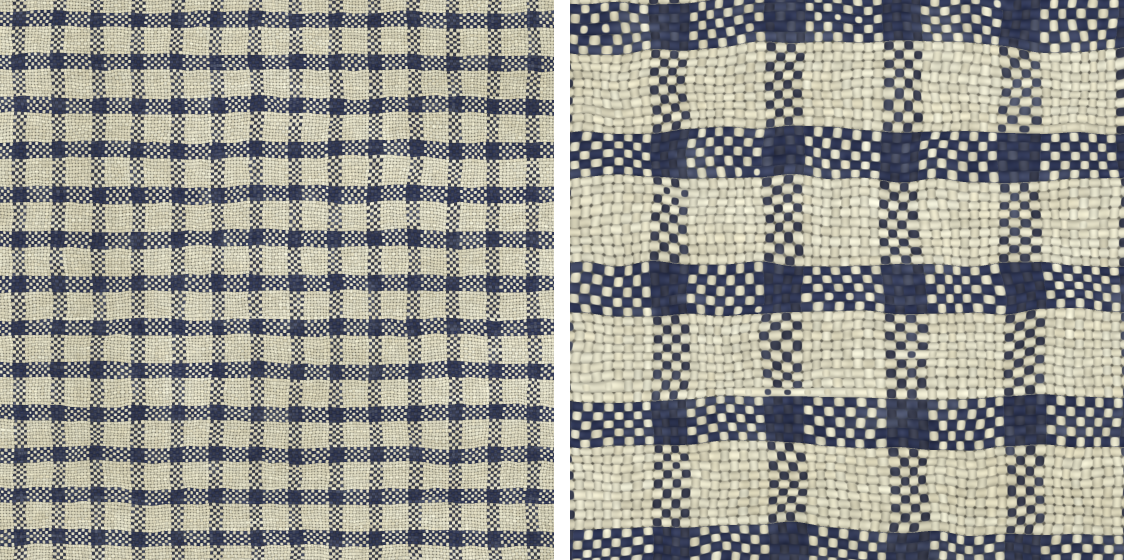
Left: the whole. Right: its middle third, enlarged.
Write a Shadertoy shader that draws this texture.

```glsl
// Plain-woven linen check: navy stripes in warp and weft on a cream ground, with uneven handspun yarn.

#define REPEATS vec2(14.0, 13.0)        // checks across and down
#define THREADS vec2(12.0, 14.0)        // yarns per check: warp, weft
#define STRIPE vec2(4.0, 5.0)           // navy yarns per check: warp, weft
#define PHASE vec2(0.02, 0.06)          // stripe offset, in checks
#define CREAM vec3(0.88, 0.875, 0.80)
#define NAVY_WARP vec3(0.225, 0.24, 0.31)
#define NAVY_WEFT vec3(0.19, 0.22, 0.34)
#define FADED vec3(0.36, 0.39, 0.48)
#define HOLE vec3(0.36, 0.35, 0.31)
#define WOBBLE 0.10                     // bending of the yarns, in checks
#define SAMPLES 3                       // antialiasing grid per side

const float PI = 3.14159265;

float hash(vec2 p) {
    return fract(sin(dot(p, vec2(127.1, 311.7))) * 43758.5453);
}

float noise(vec2 p) {
    vec2 i = floor(p), f = fract(p);
    f = f * f * (3.0 - 2.0 * f);
    return mix(mix(hash(i), hash(i + vec2(1, 0)), f.x),
               mix(hash(i + vec2(0, 1)), hash(i + vec2(1, 1)), f.x), f.y);
}

// 1 when a yarn index lies in the navy stripe at the middle of its check
float isNavy(float id, float count, float width) {
    float k = mod(id, count);
    float first = ceil((count - width) * 0.5);
    return step(first, k) * step(k, first + width - 1.0);
}

// Colour of one yarn, varying from yarn to yarn and along its length
vec3 yarn(float id, float along, float navy, vec3 navyColor, float seed) {
    float wear = noise(vec2(along * 0.16, id * 0.7 + seed));
    float fiber = noise(vec2(along * 0.7, id * 3.7 + seed));
    vec3 dyed = mix(navyColor, FADED, 0.7 * smoothstep(0.5, 1.0, wear));
    vec3 raw = CREAM * mix(vec3(0.97, 0.95, 0.91), vec3(1.02), wear);
    float tone = 0.92 + 0.10 * fiber + 0.06 * hash(vec2(id, seed));
    return mix(raw, dyed, navy) * tone;
}

vec3 cloth(vec2 uv) {
    // Uneven beating shifts the rows, and loose yarns bend
    vec2 q = uv;
    q.y -= 0.0065 * cos(2.0 * PI * (uv.y + 0.13));
    vec2 p = q * REPEATS + PHASE;
    p += WOBBLE * (vec2(noise(uv * 11.0), noise(uv * 11.0 + 37.0)) - 0.5);
    p += 0.5 * WOBBLE * (vec2(noise(uv * 47.0 + 9.0), noise(uv * 47.0 + 71.0)) - 0.5);

    vec2 t = p * THREADS;
    vec2 id = floor(t);
    vec2 wave = sin(PI * t);
    vec2 crown = abs(wave);

    vec3 warp = yarn(id.x, t.y, isNavy(id.x, THREADS.x, STRIPE.x), NAVY_WARP, 13.0);
    vec3 weft = yarn(id.y, t.x, isNavy(id.y, THREADS.y, STRIPE.y), NAVY_WEFT, 57.0);

    // Plain weave: the sign of the product alternates which yarn is on top
    float slub = noise(vec2(t.x * 0.12, id.y * 1.9 + 5.0));
    float bias = 0.10 + 0.5 * smoothstep(0.84, 1.0, slub);
    float warpUp = smoothstep(-0.22, 0.22, wave.x * wave.y - bias);
    vec3 color = mix(weft * mix(0.80, 1.03, crown.y),
                     warp * mix(0.76, 1.02, crown.x), warpUp);

    // Open gaps where four yarns meet, closed where the yarn is thick
    vec2 valley = 1.0 - crown;
    float gap = smoothstep(0.22, 0.75, valley.x * valley.y);
    float open = mix(0.35, 1.0, noise(t * 0.45 + 19.0)) * (1.0 - smoothstep(0.75, 0.95, slub));
    color = mix(color, min(color, HOLE), gap * open);

    // Broad discolouration and fine fibre grain
    float stain = noise(uv * 6.0 + 3.0);
    color *= mix(vec3(0.96, 0.955, 0.93), vec3(1.02), stain);
    color += 0.07 * (noise(t * 1.7 + 83.0) - 0.5);
    return color;
}

void mainImage(out vec4 fragColor, in vec2 fragCoord) {
    // Average a small grid of samples inside the pixel
    vec3 sum = vec3(0.0);
    for (int j = 0; j < SAMPLES; j++) {
        for (int i = 0; i < SAMPLES; i++) {
            vec2 offset = (vec2(i, j) + 0.5) / float(SAMPLES) - 0.5;
            sum += cloth((fragCoord + offset) / iResolution.xy);
        }
    }
    fragColor = vec4(clamp(sum / float(SAMPLES * SAMPLES), 0.0, 1.0), 1.0);
}
```
